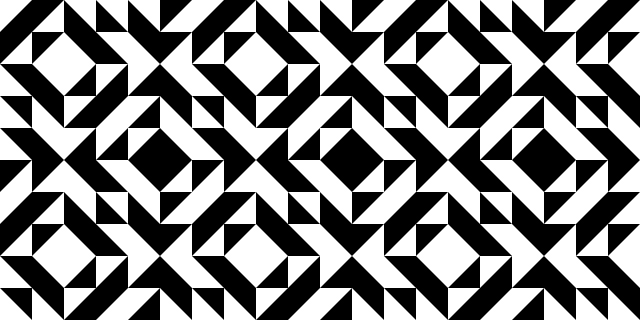
This pattern is drawn by a Shadertoy shader. Its source:

```glsl
const float ROWS = 10.0;      // cells over the canvas height
const int PERIOD = 6;         // cells per repeat, both ways
const int HALF_PERIOD = 3;    // the diagonal half shift swaps the colours
const int SAMPLES = 5;        // antialiasing samples per axis
const vec3 DARK = vec3(0.0);
const vec3 LIGHT = vec3(1.0);

// One bit per column: set where the lower triangle of the cell is dark
const int LOWER_DARK[HALF_PERIOD] = int[HALF_PERIOD](29, 8, 62);

bool lowerIsDark(ivec2 cell) {
    bool shifted = cell.y >= HALF_PERIOD;
    if (shifted) cell = (cell + HALF_PERIOD) % PERIOD;
    bool dark = ((LOWER_DARK[cell.y] >> cell.x) & 1) == 1;
    return dark != shifted;
}

// Diagonals flip between blocks of three by three cells
bool risesToRight(ivec2 cell) {
    ivec2 block = ((cell + 1) % PERIOD) / HALF_PERIOD;
    return block.x == block.y;
}

// Darkness of the split-square pattern, with y pointing down
float triangles(vec2 p, float edgeWidth) {
    ivec2 cell = ivec2(floor(p)) % PERIOD;
    vec2 local = fract(p);
    float side = risesToRight(cell) ? local.x + local.y - 1.0
                                    : local.y - local.x;
    float lower = clamp(side / edgeWidth + 0.5, 0.0, 1.0);
    return lowerIsDark(cell) ? lower : 1.0 - lower;
}

void mainImage(out vec4 fragColor, in vec2 fragCoord) {
    float cellsPerPixel = ROWS / iResolution.y;
    float stepSize = 1.0 / float(SAMPLES);

    // Average over the pixel area
    float darkness = 0.0;
    for (int j = 0; j < SAMPLES; j++) {
        for (int i = 0; i < SAMPLES; i++) {
            vec2 offset = (vec2(i, j) + 0.5) * stepSize - 0.5;
            vec2 p = (fragCoord + offset) * cellsPerPixel;
            p.y = ROWS - p.y;
            darkness += triangles(p, cellsPerPixel * stepSize);
        }
    }
    darkness *= stepSize * stepSize;

    fragColor = vec4(mix(LIGHT, DARK, darkness), 1.0);
}
```
